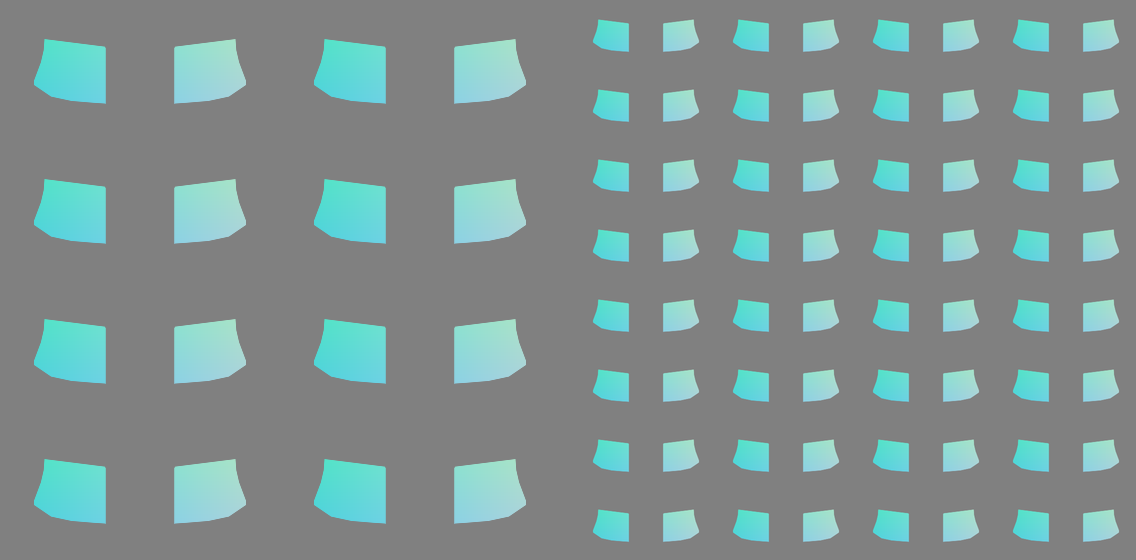
Left, the tile; right, the same tile 2 across and 2 down.
Write a WebGL 2 fragment shader that draws this pattern.

```glsl
#version 300 es
precision highp float;
// Mirrored pairs of curved panels on flat grey, 2 pairs across and 4 down.
// Each cell is folded about its centre line, so one polygon distance
// draws both panels; a smooth gradient over the cell colours them.

uniform vec2 u_resolution;
out vec4 fragColor;

// Signed distance to the panel outline, negative inside
float panelDistance(vec2 p) {
    const int COUNT = 11;
    vec2 outline[COUNT] = vec2[COUNT](
        vec2(0.245, 0.657), vec2(0.252, 0.667), vec2(0.682, 0.721),
        vec2(0.688, 0.641), vec2(0.708, 0.555), vec2(0.757, 0.424),
        vec2(0.757, 0.393), vec2(0.635, 0.310), vec2(0.490, 0.279),
        vec2(0.333, 0.266), vec2(0.245, 0.260));
    float nearest = 10.0;
    float side = 1.0;
    for (int i = 0; i < COUNT; i++) {
        vec2 a = outline[i];
        vec2 b = outline[(i + 1) % COUNT];
        vec2 edge = b - a;
        vec2 rel = p - a;
        vec2 off = rel - edge * clamp(dot(rel, edge) / dot(edge, edge), 0.0, 1.0);
        nearest = min(nearest, dot(off, off));
        // Flip the sign at each edge crossed by a horizontal ray
        if ((a.y > p.y) != (b.y > p.y) && rel.x < edge.x * rel.y / edge.y) side = -side;
    }
    return side * sqrt(nearest);
}

// Red grows to the right; green grows and blue fades upward
vec3 panelColor(vec2 cell, float fromAxis) {
    return vec3(0.25 + 0.48 * cell.x,
                0.78 + 0.15 * cell.y,
                0.955 - 0.19 * cell.y - 0.05 * fromAxis);
}

void main() {
    vec2 cell = fract(gl_FragCoord.xy / u_resolution * vec2(2.0, 4.0));
    float fromAxis = abs(cell.x - 0.5) * 2.0;
    float pixel = 4.0 / min(u_resolution.x, u_resolution.y);

    float d = panelDistance(vec2(fromAxis, cell.y));
    float coverage = 1.0 - smoothstep(-0.5 * pixel, 0.5 * pixel, d);
    vec3 grey = vec3(0.502);
    fragColor = vec4(mix(grey, panelColor(cell, fromAxis), coverage), 1.0);
}
```
